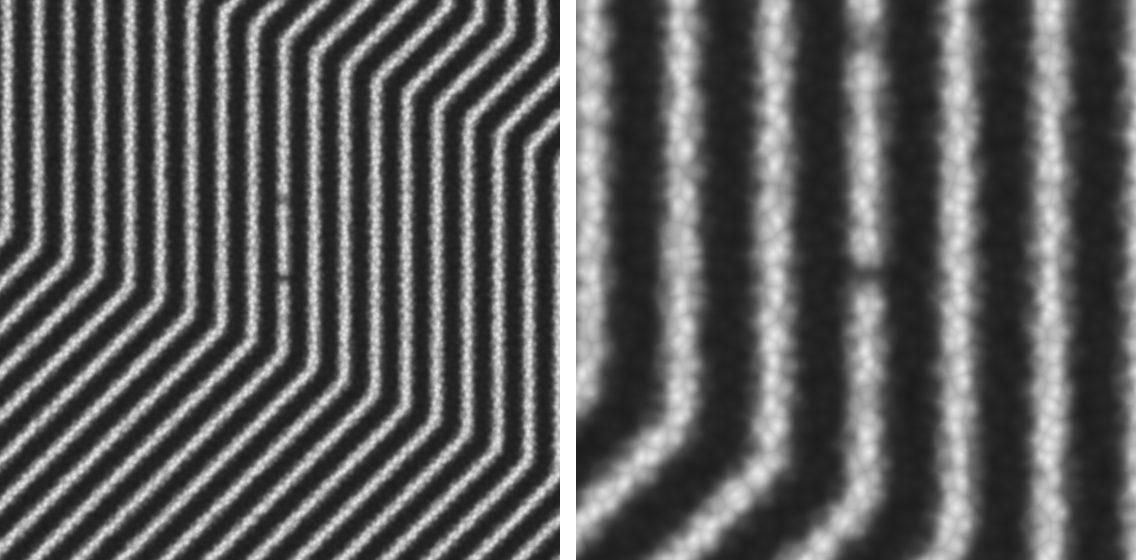
Left: the whole. Right: its middle third, enlarged.
Give the GLSL for this pattern, as a three.js fragment shader.

```glsl
// Soft light-grey parallel tracks on dark grey, bending between vertical and diagonal runs.
varying vec2 vUv;

const float PITCH = 0.0548;         // spacing of the vertical runs
const float FIRST_LINE = 0.0130;    // x of the leftmost vertical run
const float LINE_SPREAD = 0.197;    // soft half width, in pitches
const float FOLD_SLOPE = 0.436;     // slope of the rows of bends
const float LOWER_FOLD = 0.4115;    // depth of each row of bends at x = 0
const float UPPER_FOLD = -0.150;
const float TOP_FOLD = -0.340;
const float BEND_RADIUS = 0.012;

const vec3 GROUND = vec3(0.128);
const vec3 TRACK = vec3(0.785);

const float GRAIN_CELLS = 88.0;
const float GRAIN_MEAN = 0.45;
const float TRACK_GRAIN = 0.28;
const float GROUND_GRAIN = 0.035;
const float EDGE_WOBBLE = 0.005;

const float WORN_LINE = 9.0;        // the one track with notches
const vec3 NOTCH_DEPTH = vec3(0.357, 0.497, 0.570);
const vec3 NOTCH_STRENGTH = vec3(0.50, 0.72, 0.28);
const float NOTCH_SIZE = 0.010;

vec2 hash2(vec2 p) {
  vec2 k = vec2(dot(p, vec2(127.1, 311.7)), dot(p, vec2(269.5, 183.3)));
  return fract(sin(k) * 43758.5);
}

// Distance to the nearest scattered point
float cellular(vec2 p) {
  vec2 cell = floor(p);
  vec2 local = fract(p);
  float nearest = 1.5;
  for (int j = -1; j <= 1; j++) {
    for (int i = -1; i <= 1; i++) {
      vec2 offset = vec2(float(i), float(j));
      nearest = min(nearest, length(offset + hash2(cell + offset) - local));
    }
  }
  return nearest;
}

// max(t, 0) with a rounded corner
float softRamp(float t) {
  return 0.5 * (t + sqrt(t * t + BEND_RADIUS * BEND_RADIUS));
}

// Maps a point to the x of the vertical run its track belongs to
float unfold(vec2 p) {
  float t = p.y - FOLD_SLOPE * p.x;
  float shift = softRamp(t - LOWER_FOLD) - softRamp(UPPER_FOLD - t) + softRamp(TOP_FOLD - t);
  return p.x + shift / (1.0 + FOLD_SLOPE);
}

void main() {
  vec2 p = vec2(vUv.x, 1.0 - vUv.y);  // y is depth below the top edge

  float grain = GRAIN_MEAN - cellular(p * GRAIN_CELLS);
  float wobble = cellular(p * GRAIN_CELLS * 0.8 + 37.0) - GRAIN_MEAN;

  // Repeating tracks with a soft cross section
  float lane = (unfold(p) + EDGE_WOBBLE * wobble - FIRST_LINE) / PITCH;
  float index = floor(lane + 0.5);
  float across = (lane - index) / LINE_SPREAD;
  float track = exp(-pow(abs(across), 2.15));

  // Worn notches along one track
  vec3 along = (p.y - NOTCH_DEPTH) / NOTCH_SIZE;
  float wear = dot(NOTCH_STRENGTH, exp(-along * along));
  track *= 1.0 - wear * (1.0 - step(0.5, abs(index - WORN_LINE)));

  vec3 color = mix(GROUND, TRACK, track);
  color += grain * mix(GROUND_GRAIN, TRACK_GRAIN, track);
  gl_FragColor = vec4(color, 1.0);
}
```
